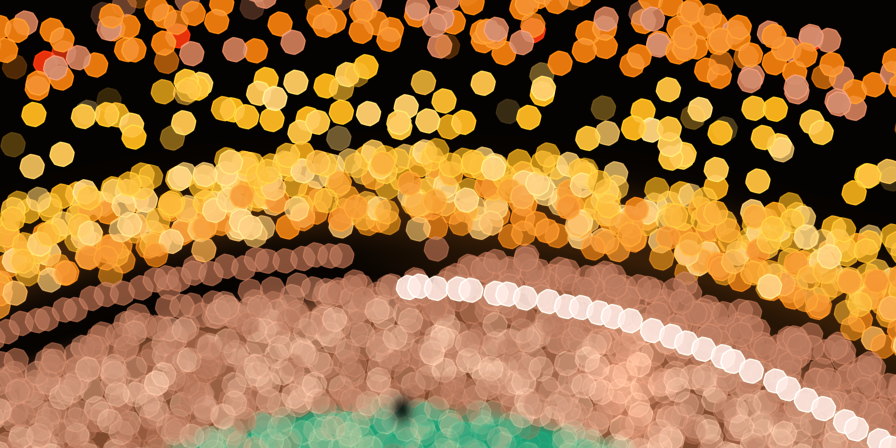
Write a Shadertoy shader that draws this background.

```glsl
const int   LAYERS = 6;
const float CELL = 0.062;
const float RADIUS = 0.0272;
const float RIM_WIDTH = 0.0045;
const float RIM_GAIN = 0.17;
const float OVERLAP_GAIN = 0.16;
const float APEX_X = 0.885;       // horizontal place of the arch top
const float ARCH_BEND = 0.135;    // curvature of the highest arch
const float ARCH_GROWTH = 0.30;   // added curvature for lower arches

const vec3 NIGHT  = vec3(0.020, 0.010, 0.004);
const vec3 BROWN  = vec3(0.24, 0.13, 0.03);
const vec3 UMBER  = vec3(0.50, 0.29, 0.18);
const vec3 RED    = vec3(0.95, 0.20, 0.04);
const vec3 ORANGE = vec3(0.95, 0.49, 0.05);
const vec3 GOLD   = vec3(0.99, 0.71, 0.10);
const vec3 CREAM  = vec3(1.00, 0.83, 0.50);
const vec3 DUSTY  = vec3(0.80, 0.48, 0.34);
const vec3 ROSE   = vec3(0.69, 0.41, 0.29);
const vec3 BLUSH  = vec3(0.97, 0.76, 0.63);
const vec3 GREEN  = vec3(0.12, 0.62, 0.45);
const vec3 FOAM   = vec3(0.62, 0.74, 0.56);
const vec3 PEARL  = vec3(1.00, 0.91, 0.88);

float hash(vec2 p) {
    return fract(sin(dot(p, vec2(127.1, 311.7))) * 43758.5453);
}

float band(float v, float low, float high, float soft) {
    return smoothstep(low - soft, low + soft, v) * (1.0 - smoothstep(high - soft, high + soft, v));
}

float glow(vec2 d, vec2 size) {
    return exp(-dot(d / size, d / size));
}

// Depth below the top edge of the arch passing through p, measured at its apex
float archDepth(vec2 p) {
    float dx2 = (p.x - APEX_X) * (p.x - APEX_X);
    float drop = 1.0 - p.y - ARCH_BEND * dx2;
    return 2.0 * drop / (1.0 + sqrt(max(0.0, 1.0 + 4.0 * ARCH_GROWTH * dx2 * drop)));
}

// Chance that a cell holds a light
float density(float v, float x) {
    float right = smoothstep(APEX_X - 0.02, APEX_X + 0.20, x);
    float d = 0.28 * band(v, -0.045, 0.105, 0.01) + 0.05 * step(v, -0.045);
    d += 0.16 * band(v, 0.145, 0.30, 0.01);
    d += 0.78 * band(v, 0.335, 0.51, 0.018);
    d += 0.30 * band(v, 0.545, 0.575, 0.006) * step(APEX_X + 0.04, x);
    d += 0.95 * smoothstep(0.0, 0.035, v - mix(0.61, 0.545, right));
    return d;
}

// Colour in rgb, opacity in a
vec4 lightTint(float v, float h, float g) {
    if (v < 0.125) {
        vec3 warm = mix(ORANGE, DUSTY, step(0.62, h));
        return vec4(mix(warm, RED, step(0.95, h)), mix(0.3, 0.95, smoothstep(0.0, 0.2, g)));
    }
    if (v < 0.32) return vec4(mix(GOLD, CREAM, h * h), mix(0.2, 0.96, smoothstep(0.0, 0.25, g)));
    if (v < 0.53) {
        float low = smoothstep(0.37, 0.49, v + 0.16 * (g - 0.5));
        vec3 warm = mix(GOLD, ORANGE, 0.9 * low);
        return vec4(mix(warm, CREAM, smoothstep(0.55, 0.85, h) * 0.85), 0.6 + 0.3 * g);
    }
    float lit = smoothstep(0.60, 0.76, v);
    vec3 pink = mix(ROSE, BLUSH, lit * smoothstep(0.1, 1.0, h));
    float pool = smoothstep(0.89, 0.93, v);
    vec3 tint = mix(pink, mix(FOAM, GREEN, step(0.6, h)), pool * step(0.15, g));
    return vec4(tint, mix(mix(0.70, 0.42, lit), 0.36, pool));
}

// Rounded octagon: coverage in x, rim in y
vec2 bokeh(vec2 d) {
    float px = 0.8 / iResolution.y;
    vec2 q = abs(mat2(0.97, 0.24, -0.24, 0.97) * d);
    float octagon = max(max(q.x, q.y), (q.x + q.y) * 0.7071);
    float dist = mix(length(d), octagon, 0.65) - RADIUS;
    return vec2(1.0 - smoothstep(-px, px, dist), smoothstep(-RIM_WIDTH, -0.3 * RIM_WIDTH, dist));
}

vec3 addLight(vec3 col, vec4 tint, vec2 shape) {
    vec3 lit = mix(col, tint.rgb, tint.a);
    lit += OVERLAP_GAIN * col.r * tint.a * (1.0 - lit);
    lit += RIM_GAIN * shape.y * tint.a * tint.rgb;
    return mix(col, min(lit, 1.0), shape.x);
}

// A row of lights along a parabola, for dx between the two ends of span
vec3 strand(vec3 col, vec2 p, vec2 span, float top, float bend, float gap, float jitter, vec4 tint) {
    float slot = floor((p.x - APEX_X) / gap);
    for (int i = -1; i <= 1; i++) {
        float n = slot + float(i);
        float dx = (n + 0.5 + 0.5 * (hash(vec2(n, 5.0)) - 0.5)) * gap;
        if (dx < span.x || dx > span.y) continue;
        float y = 1.0 - top - bend * dx * dx + jitter * (hash(vec2(n, 9.0)) - 0.5);
        col = addLight(col, tint, bokeh(p - vec2(APEX_X + dx, y)));
    }
    return col;
}

void mainImage(out vec4 fragColor, in vec2 fragCoord) {
    vec2 p = fragCoord / iResolution.y;
    float v = archDepth(p);
    float right = smoothstep(APEX_X, APEX_X + 0.3, p.x);

    // Soft glow behind the lights
    vec3 col = NIGHT + BROWN * exp(-pow((v - 0.45) / 0.07, 2.0));
    col += 0.45 * BROWN * band(v, 0.50, 0.62, 0.03) * smoothstep(0.7, 1.1, p.x);
    col = mix(col, UMBER, smoothstep(0.0, 0.09, v - mix(0.61, 0.56, right)));
    col = mix(col, GREEN, smoothstep(0.885, 0.93, v));

    // Scattered lights
    for (int layer = 0; layer < LAYERS; layer++) {
        float seed = float(layer) * 17.3;
        vec2 shift = vec2(hash(vec2(seed, 1.0)), hash(vec2(seed, 2.0))) * CELL;
        vec2 base = floor((p + shift) / CELL);
        for (int j = -1; j <= 1; j++)
        for (int i = -1; i <= 1; i++) {
            vec2 id = base + vec2(i, j);
            vec2 key = id + seed;
            vec2 center = (id + vec2(hash(key + 3.1), hash(key + 7.7))) * CELL - shift;
            if (length(p - center) > RADIUS * 1.2) continue;
            float depth = archDepth(center);
            if (hash(key + 11.9) > density(depth, center.x)) continue;
            vec4 tint = lightTint(depth, hash(key + 23.3), hash(key + 31.7));
            col = addLight(col, tint, bokeh(p - center));
        }
    }

    // Brighter patch and the dark notch at the arch foot
    col += 0.16 * BLUSH * glow(p - vec2(1.41, 0.14), vec2(0.08, 0.14));
    col *= 1.0 - 0.8 * glow(p - vec2(0.897, 0.085), vec2(0.022, 0.03));

    // Dim strand on the left, white strand running down to the right
    col = strand(col, p, vec2(-1.0, -0.09), 0.562, 0.24, 0.033, 0.018, vec4(ROSE, 0.75));
    col = strand(col, p, vec2(0.01, 1.2), 0.638, 0.30, 0.039, 0.008, vec4(PEARL, 0.85));

    fragColor = vec4(clamp(col, 0.0, 1.0), 1.0);
}
```
